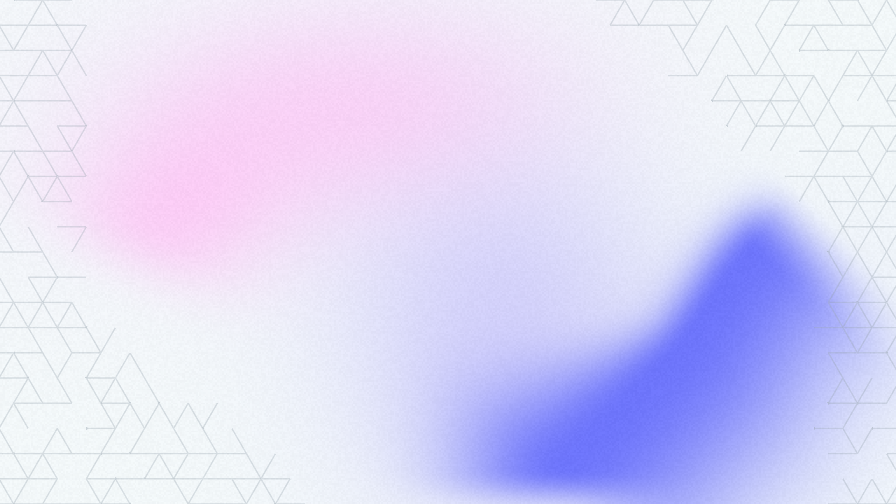
Write a WebGL 2 fragment shader that draws this background.

```glsl
#version 300 es
precision highp float;
// Soft pink, lavender and blue light on a pale ground, with fine lattice lines
// in the corners. Glows are stretched Gaussians, the blue wave has one steep
// flank, and hashed edges of a triangular grid form the line work.
uniform vec2 u_resolution;
out vec4 fragColor;

float hash(vec3 p) {
  p = fract(p * vec3(0.1031, 0.1130, 0.0973));
  p += dot(p, p.yzx + 33.33);
  return fract((p.x + p.y) * p.z);
}

mat2 rotation(float angle) {
  float c = cos(angle), s = sin(angle);
  return mat2(c, s, -s, c);
}

float glow(vec2 p, vec2 centre, vec2 radius, float angle) {
  vec2 q = (transpose(rotation(angle)) * (p - centre)) / radius;
  return exp(-0.5 * dot(q, q));
}

// Diagonal wave: steep on its upper left, fading slowly to the lower right
float blueWave(vec2 p) {
  float along = (p.x + p.y) * 0.7071;
  float across = (p.x - p.y) * 0.7071 - 0.735;
  across += 0.035 * smoothstep(1.15, 1.4, along);
  float steep = mix(0.14, 0.05, smoothstep(0.75, 1.2, along));
  float width = across < 0.0 ? steep : 0.19;
  float flank = exp(-0.5 * across * across / (width * width));
  float ends = smoothstep(0.5, 0.85, along) * smoothstep(1.57, 1.41, along);
  float base = mix(smoothstep(-0.03, 0.07, p.y), 1.0, smoothstep(1.1, 1.4, p.x));
  return flank * ends * base;
}

// The parts of the canvas that carry lattice lines
bool inCorner(vec2 p) {
  float leftLimit = max(0.16, 0.64 - 1.25 * p.y);
  float rightLimit = min(1.18 + 1.1 * (1.0 - p.y), 1.63);
  return p.x < leftLimit || p.x > rightLimit;
}

// Random edges of a triangular grid, some with a dot at one end
float lattice(vec2 p, float pixel) {
  const float height = 0.05, side = 0.057735;
  vec2 origin = vec2(0.027, 0.0);
  float ink = 0.0;
  for (int k = 0; k < 3; k++) {
    mat2 turn = rotation(float(k) * 1.0471976);
    vec2 q = transpose(turn) * (p - origin);
    float row = round(q.y / height);
    float column = floor(q.x / side - 0.5 * row);
    vec2 start = vec2((column + 0.5 * row) * side, row * height);
    vec2 middle = turn * (start + vec2(0.5 * side, 0.0)) + origin;
    float chance = hash(vec3(column, row, float(k) * 7.0) + 100.0);
    if (chance < 0.56 && inCorner(middle)) {
      float line = 1.0 - smoothstep(0.0004, 0.0004 + pixel, abs(q.y - start.y));
      float dotInk = 1.0 - smoothstep(0.0018, 0.0018 + pixel, length(q - start));
      ink = max(ink, line);
      if (chance < 0.12) ink = max(ink, 1.5 * dotInk);
    }
  }
  return ink;
}

void main() {
  vec2 p = gl_FragCoord.xy / u_resolution.y;
  p.x += 0.5 * (16.0 / 9.0 - u_resolution.x / u_resolution.y);
  vec3 color = vec3(0.95, 0.97, 0.975);

  // Violet haze and the lavender middle
  float haze = glow(p, vec2(0.52, 0.77), vec2(0.37, 0.22), 0.25);
  color = mix(color, vec3(0.94, 0.89, 0.98), 0.5 * haze);
  float lavender = glow(p, vec2(1.0, 0.36), vec2(0.23, 0.27), 0.15);
  color = mix(color, vec3(0.81, 0.80, 0.98), 0.88 * lavender);

  // Pink arc with a firmer edge at the lower left
  float lower = glow(p, vec2(0.36, 0.60), vec2(0.20, 0.125), 0.6);
  float upper = glow(p, vec2(0.69, 0.775), vec2(0.28, 0.135), 0.1);
  float pink = 1.0 - (1.0 - 0.9 * lower) * (1.0 - 0.7 * upper);
  float rim = dot(p - vec2(0.25, 0.52), vec2(0.443, 0.896));
  pink *= smoothstep(-0.13, 0.05, rim);
  color = mix(color, vec3(0.985, 0.79, 0.96), pink);

  // Blue wave and its pale skirt
  float skirt = glow(p, vec2(1.35, 0.16), vec2(0.28, 0.17), 0.6);
  color = mix(color, vec3(0.74, 0.75, 0.98), 0.45 * skirt);
  color = mix(color, vec3(0.43, 0.46, 0.985), blueWave(p));

  // Thin lines and fine grain
  color = mix(color, vec3(0.60, 0.65, 0.69), 0.32 * lattice(p, 1.0 / u_resolution.y));
  float grain = hash(vec3(floor(p * 288.0), 5.0)) - 0.5;
  fragColor = vec4(clamp(color + 0.025 * grain, 0.0, 1.0), 1.0);
}
```
